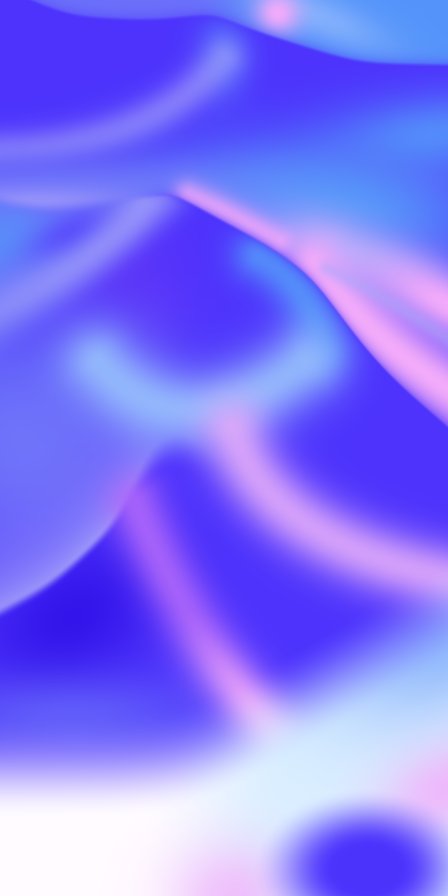
Give the GLSL for this background, as a WebGL 1 fragment shader.

```glsl
precision highp float;
// Abstract folded silk hills in blue and pink, fading to a white glow at the foot.
uniform vec2 u_resolution;

const vec3 INDIGO = vec3(0.20, 0.08, 0.92);
const vec3 BLUE = vec3(0.30, 0.20, 0.99);
const vec3 VIOLET = vec3(0.36, 0.17, 0.97);
const vec3 PERI = vec3(0.42, 0.44, 0.98);
const vec3 AZURE = vec3(0.33, 0.58, 0.98);
const vec3 SKY = vec3(0.58, 0.73, 0.99);
const vec3 LAVENDER = vec3(0.66, 0.65, 0.98);
const vec3 ORCHID = vec3(0.68, 0.40, 0.98);
const vec3 PINK = vec3(0.95, 0.67, 0.98);
const vec3 PALE = vec3(0.86, 0.94, 1.00);
const vec3 WHITE = vec3(1.00, 0.985, 1.00);
const float EDGE = 0.005;      // softness of the crisp ridges
const float RIM = 0.012;       // width of the shade along a ridge
const int CURVE_STEPS = 14;

void paint(inout vec3 col, vec3 tint, float amount) {
  col = mix(col, tint, clamp(amount, 0.0, 1.0));
}

// Rounded corner: zero before the knot, then a slope of one
float bend(float x, float knot, float soft) {
  float d = x - knot;
  return max(d, 0.0) + soft * log(1.0 + exp(-abs(d) / soft));
}

float below(float d, float soft) {
  return 1.0 - smoothstep(-soft, soft, d);
}

// Tilted elliptical gaussian
float glow(vec2 p, vec2 center, vec2 radius, float angle) {
  float c = cos(angle), s = sin(angle);
  vec2 q = p - center;
  q = vec2(c * q.x + s * q.y, c * q.y - s * q.x) / radius;
  return exp(-dot(q, q));
}

// Soft stroke along a quadratic curve
float stroke(vec2 p, vec2 a, vec2 b, vec2 c, float width) {
  float nearest = 9.0;
  vec2 start = a;
  for (int i = 1; i <= CURVE_STEPS; i++) {
    float t = float(i) / float(CURVE_STEPS);
    vec2 end = mix(mix(a, b, t), mix(b, c, t), t);
    vec2 seg = end - start, q = p - start;
    q -= seg * clamp(dot(q, seg) / dot(seg, seg), 0.0, 1.0);
    nearest = min(nearest, dot(q, q));
    start = end;
  }
  return exp(-nearest / (width * width));
}

// Ridge lines: height over x
float farRidge(float x) {
  return 2.03 - 0.45 * x + 0.40 * bend(x, 0.15, 0.03) + 0.17 * bend(x, 0.34, 0.03)
    - 0.55 * bend(x, 0.475, 0.015) + 0.12 * bend(x, 0.56, 0.03) + 0.29 * bend(x, 0.80, 0.03);
}
float peakRidge(float x) {
  return 1.552 - 0.30 * x + 0.50 * bend(x, 0.104, 0.03) - 0.07 * bend(x, 0.26, 0.03)
    - 0.68 * bend(x, 0.385, 0.012) - 0.20 * bend(x, 0.62, 0.02)
    - 0.70 * bend(x, 0.70, 0.02) + 0.60 * bend(x, 0.83, 0.04);
}
float nearRidge(float x) {
  return 0.63 + 0.50 * x + 0.50 * bend(x, 0.12, 0.03) + 1.00 * bend(x, 0.255, 0.015)
    - 1.50 * bend(x, 0.335, 0.02) - 1.60 * bend(x, 0.41, 0.03);
}

vec3 skyLayer(vec2 p) {
  vec3 col = mix(PERI, AZURE, smoothstep(0.4, 0.65, p.x));
  paint(col, SKY, 0.7 * glow(p, vec2(0.72, 1.96), vec2(0.16, 0.05), -0.4));
  paint(col, PINK, glow(p, vec2(0.62, 1.97), vec2(0.05, 0.05), 0.0));
  return col;
}

vec3 farSlope(vec2 p) {
  vec3 col = BLUE;
  paint(col, AZURE, 0.5 * glow(p, vec2(0.50, 1.88), vec2(0.06, 0.10), 0.0));
  paint(col, LAVENDER, 0.6 * stroke(p, vec2(-0.05, 1.66), vec2(0.33, 1.66), vec2(0.50, 1.87), 0.045));
  paint(col, PERI, glow(p, vec2(0.2, 1.59), vec2(0.7, 0.07), 0.0));
  paint(col, LAVENDER, 0.7 * glow(p, vec2(0.08, 1.55), vec2(0.25, 0.035), 0.0));
  paint(col, AZURE, 0.9 * glow(p, vec2(0.97, 1.70), vec2(0.26, 0.09), 0.1));
  paint(col, AZURE, glow(p, vec2(0.78, 1.55), vec2(0.32, 0.11), -0.2));
  paint(col, SKY, 0.8 * glow(p, vec2(0.78, 1.44), vec2(0.25, 0.07), -0.35));
  paint(col, PINK, 0.9 * stroke(p, vec2(0.42, 1.56), vec2(0.50, 1.53), vec2(0.62, 1.46), 0.035));
  paint(col, PINK, glow(p, vec2(1.0, 1.32), vec2(0.22, 0.07), -0.5));
  paint(col, PINK, stroke(p, vec2(0.70, 1.41), vec2(0.82, 1.24), vec2(1.05, 1.10), 0.08));
  paint(col, LAVENDER, 0.5 * stroke(p, vec2(0.73, 1.40), vec2(0.86, 1.34), vec2(1.02, 1.23), 0.018));
  return col;
}

vec3 peak(vec2 p) {
  vec3 col = BLUE;
  paint(col, VIOLET, 0.7 * glow(p, vec2(0.29, 1.37), vec2(0.15), 0.0));
  // Lit left flank
  paint(col, PERI, smoothstep(-0.12, 0.05, p.y - 1.28 - 0.79 * p.x));
  paint(col, AZURE, 0.8 * glow(p, vec2(0.0, 1.46), vec2(0.12, 0.08), 0.4));
  paint(col, LAVENDER, 0.7 * stroke(p, vec2(-0.05, 1.28), vec2(0.20, 1.40), vec2(0.35, 1.57), 0.05));
  paint(col, BLUE, 0.6 * glow(p, vec2(0.15, 1.48), vec2(0.10, 0.04), 0.5));
  paint(col, PERI, glow(p, vec2(0.04, 1.03), vec2(0.30, 0.27), 0.0));
  float rise = max(p.y - nearRidge(p.x), 0.0);
  paint(col, LAVENDER, 0.9 * exp(-rise / 0.13) * below(p.x - 0.36, 0.12));
  // Azure shoulder and bright crescent
  paint(col, AZURE, 0.9 * stroke(p, vec2(0.58, 1.43), vec2(0.70, 1.36), vec2(0.72, 1.22), 0.06));
  paint(col, SKY, 0.95 * stroke(p, vec2(0.22, 1.19), vec2(0.40, 0.98), vec2(0.68, 1.19), 0.085));
  return col;
}

void valley(inout vec3 col, vec2 p) {
  float soft = mix(0.015, 0.045, smoothstep(0.2, 0.4, p.x));
  paint(col, BLUE, below(p.y - nearRidge(p.x), soft));
  float front = below(p.y - nearRidge(p.x), 0.02);
  paint(col, INDIGO, front * glow(p, vec2(0.16, 0.62), vec2(0.22, 0.15), 0.6));
  paint(col, PERI, 0.7 * glow(p, vec2(0.15, 0.40), vec2(0.32, 0.09), 0.0));
  // Pink folds
  paint(col, mix(PINK, LAVENDER, 0.25), 0.9 * stroke(p, vec2(0.52, 1.04), vec2(0.60, 0.78), vec2(1.05, 0.70), 0.075));
  vec3 fold = mix(PINK, ORCHID, smoothstep(0.4, 0.65, p.y));
  paint(col, fold, 0.9 * stroke(p, vec2(0.30, 0.88), vec2(0.42, 0.58), vec2(0.62, 0.36), 0.065));
  // Pale floor and dark pool
  vec3 ground = mix(WHITE, PALE, smoothstep(0.3, 0.65, p.x));
  paint(ground, SKY, glow(p, vec2(1.0, 0.56), vec2(0.28, 0.15), 0.4));
  paint(ground, PINK, 0.8 * glow(p, vec2(1.0, 0.24), vec2(0.16, 0.10), 0.4));
  paint(ground, PINK, 0.7 * glow(p, vec2(0.52, 0.0), vec2(0.14, 0.12), 0.0));
  paint(col, ground, below(p.y - 0.29 - 0.6 * bend(p.x, 0.42, 0.06), 0.12));
  paint(col, BLUE, 1.0 - smoothstep(0.3, 1.08, length((p - vec2(0.82, 0.06)) / vec2(0.24, 0.17))));
}

void main() {
  vec2 p = gl_FragCoord.xy / u_resolution * vec2(1.0, 2.0);
  float farGap = p.y - farRidge(p.x), peakGap = p.y - peakRidge(p.x);
  vec3 col = mix(skyLayer(p), farSlope(p), below(farGap, EDGE));
  paint(col, BLUE, 0.5 * exp(-abs(farGap) / RIM));
  float crisp = mix(0.02, EDGE, smoothstep(0.2, 0.38, p.x));
  paint(col, peak(p), below(peakGap, crisp));
  paint(col, BLUE, 0.5 * exp(-abs(peakGap) / RIM) * smoothstep(0.3, 0.4, p.x));
  valley(col, p);
  gl_FragColor = vec4(col, 1.0);
}
```
